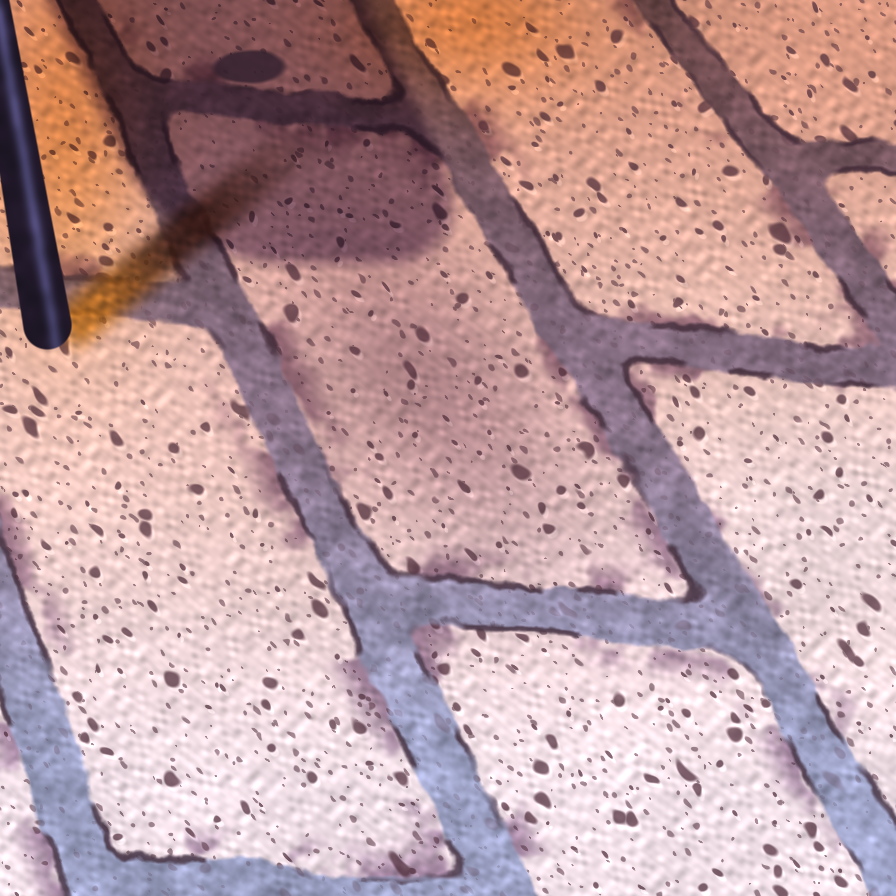
Write a WebGL 1 fragment shader that draws this texture.

```glsl
precision highp float;
// Worn brick paving in perspective, with sunlit mortar, a soft shadow and a thin metal leg.
uniform vec2 u_resolution;

float hash(vec2 p) {
  vec3 h = fract(p.xyx * 0.1031);
  h += dot(h, h.yzx + 33.33);
  return fract((h.x + h.y) * h.z);
}

float noise(vec2 p) {
  vec2 i = floor(p), f = fract(p);
  f = f * f * (3.0 - 2.0 * f);
  return mix(mix(hash(i), hash(i + vec2(1, 0)), f.x),
             mix(hash(i + vec2(0, 1)), hash(i + vec2(1, 1)), f.x), f.y);
}

float fbm(vec2 p) {
  float sum = 0.0, amp = 0.5;
  for (int i = 0; i < 4; i++) {
    sum += amp * noise(p);
    p = p * 2.03 + 17.3;
    amp *= 0.5;
  }
  return sum / 0.9375;
}

float smoothMin(float a, float b, float r) {
  float h = max(r - abs(a - b), 0.0) / r;
  return min(a, b) - h * h * r * 0.25;
}

// Scattered diagonal chips; density is the share of cells that hold one.
float pits(vec2 p, float cells, float density) {
  p += 0.25 / cells * (vec2(noise(p * cells * 2.0), noise(p * cells * 2.0 + 40.0)) - 0.5);
  vec2 q = vec2(p.x + p.y, p.y - p.x) * 0.707 * cells;
  vec2 base = floor(q);
  float mask = 0.0;
  for (int j = -1; j <= 1; j++) {
    for (int i = -1; i <= 1; i++) {
      vec2 cell = base + vec2(i, j);
      float size = hash(cell + 7.1);
      float radius = mix(0.09, 0.27, size * size);
      vec2 d = q - cell - vec2(hash(cell + 1.7), hash(cell + 3.9));
      float dist = length(d * vec2(mix(0.4, 0.9, hash(cell + 5.3)), 1.0));
      float chip = 1.0 - smoothstep(radius * 0.55, radius, dist);
      mask = max(mask, chip * step(hash(cell + 9.4), density));
    }
  }
  return mask;
}

// Signed distance to the joints: positive on a brick, negative in mortar.
float brickDistance(vec2 p) {
  float spacing = 0.322 + 0.132 * p.y;
  float lane = (p.x - 0.09 - 0.475 * p.y) / spacing;
  float depth = p.y - 0.09 * p.x - 0.09;
  float squeeze = 1.0 + 0.4 * depth;
  float row = 2.27 * depth / squeeze - 0.48 * mod(floor(lane), 2.0);
  float along = (abs(fract(lane + 0.5) - 0.5) - 0.08) * spacing * 0.9;
  float across = (abs(fract(row + 0.5) - 0.5) - 0.042) * squeeze * squeeze / 2.27;
  return smoothMin(along, across, 0.03);
}

float roundedBox(vec2 p, vec2 halfSize, float r) {
  vec2 q = abs(p) - halfSize + r;
  return length(max(q, 0.0)) + min(max(q.x, q.y), 0.0) - r;
}

// Returns position along the segment (0 to 1) and signed offset from it.
vec2 segmentFrame(vec2 p, vec2 a, vec2 b) {
  vec2 ab = b - a;
  return vec2(dot(p - a, ab) / dot(ab, ab), (ab.x * (p.y - a.y) - ab.y * (p.x - a.x)) / length(ab));
}

float glow(vec2 p, vec2 center, vec2 size) {
  vec2 d = (p - center) / size;
  return exp(-dot(d, d));
}

// Blend of three tones down the floor.
vec3 ramp(vec3 far, vec3 middle, vec3 near, float y) {
  return mix(mix(far, middle, smoothstep(0.0, 0.45, y)), near, smoothstep(0.4, 0.9, y));
}

void main() {
  vec2 p = gl_FragCoord.xy / u_resolution;
  p.y = 1.0 - p.y; // 0 at the far edge, 1 at the near edge
  float edge = 1.2 / min(u_resolution.x, u_resolution.y);
  float slant = p.x - 0.48 * p.y;

  // Ragged joint outlines
  vec2 warp = 0.018 * (vec2(fbm(p * 8.0), fbm(p * 8.0 + 30.0)) - 0.5);
  float d = brickDistance(p + warp) + 0.014 * (fbm(p * 38.0) - 0.5);
  float brick = smoothstep(-edge - 0.002, edge + 0.002, d);

  // Brick and mortar tones
  vec3 clay = ramp(vec3(0.83, 0.58, 0.49), vec3(0.92, 0.75, 0.71), vec3(0.95, 0.88, 0.91), p.y);
  clay = mix(clay, vec3(0.94, 0.87, 0.89), 0.7 * glow(p, vec2(0.95, 0.6), vec2(0.28, 0.17)));
  clay *= 0.94 + 0.14 * fbm(p * 9.0 + 5.0);
  clay *= mix(vec3(1.0), vec3(0.76, 0.70, 0.76), glow(vec2(slant, p.y), vec2(0.27, 0.42), vec2(0.15, 0.2)));
  float stain = smoothstep(0.53, 0.66, fbm(p * 13.0 + 60.0)) * (1.0 - smoothstep(0.0, 0.045, d));
  clay = mix(clay, clay * vec3(0.66, 0.58, 0.68), stain);
  vec3 mortar = ramp(vec3(0.43, 0.29, 0.30), vec3(0.53, 0.44, 0.52), vec3(0.62, 0.64, 0.78), p.y);
  mortar *= 0.75 + 0.5 * fbm(p * 34.0);
  vec3 color = mix(mortar, clay, brick);

  // Chips, embossed grain and dark broken edges
  vec2 light = vec2(0.0035, 0.005);
  float chips = max(pits(p, 32.0, 0.38), 0.75 * pits(p + 4.0, 68.0, 0.4));
  float rim = max(pits(p - light, 32.0, 0.38) - chips, 0.0);
  vec2 grainPos = vec2(p.x + p.y, 1.5 * (p.y - p.x)) * 75.0;
  float grain = noise(grainPos) - noise(grainPos + vec2(0.6, 0.2));
  color *= 1.0 + grain * 0.24;
  color = mix(color, vec3(0.30, 0.17, 0.22), chips * mix(0.25, 0.72, brick));
  color += rim * 0.10 * brick;
  float crack = (1.0 - smoothstep(0.001, 0.006, abs(d + 0.002))) * smoothstep(0.42, 0.62, noise(p * 24.0 + 8.0));
  color = mix(color, vec3(0.24, 0.15, 0.20), crack * 0.75);

  // Warm lamp light and the rounded shadow
  float warm = glow(p, vec2(0.52, 0.02), vec2(0.14, 0.09)) + glow(p, vec2(0.07, 0.15), vec2(0.09, 0.2));
  color *= mix(vec3(1.0), vec3(1.0, 0.84, 0.56), min(warm, 1.0));
  float shadowDist = roundedBox(vec2(slant - 0.23, p.y + 0.1), vec2(0.18, 0.395), 0.12);
  float shadow = 1.0 - smoothstep(-0.015, 0.012, shadowDist);
  color *= mix(vec3(1.0), vec3(0.60, 0.54, 0.66), shadow);
  float blot = length((p - vec2(0.28, 0.076) + warp) / vec2(0.043, 0.019));
  color = mix(color, vec3(0.20, 0.13, 0.18), 0.85 * (1.0 - smoothstep(0.8, 1.05, blot)));

  // Amber streak beside the leg, darkest in its middle
  vec2 streak = segmentFrame(p, vec2(0.08, 0.365), vec2(0.37, 0.13));
  float streakMask = (1.0 - smoothstep(0.008, 0.04, abs(streak.y)))
    * smoothstep(-0.08, 0.02, streak.x) * (1.0 - smoothstep(0.45, 1.0, streak.x));
  vec3 amber = mix(vec3(0.80, 0.47, 0.13), vec3(0.23, 0.10, 0.07), smoothstep(0.05, 0.42, streak.x));
  color = mix(color, amber * (0.9 + grain * 0.4), streakMask * 0.85);

  // Tapered metal leg with a cool highlight
  vec2 footTop = vec2(-0.010, 0.0), foot = vec2(0.053, 0.363);
  vec2 leg = segmentFrame(p, footTop, foot);
  float along = clamp(leg.x, 0.0, 1.0);
  float legDist = length(p - mix(footTop, foot, along)) - mix(0.020, 0.027, along);
  vec3 metal = vec3(0.12, 0.09, 0.15) + vec3(0.16, 0.17, 0.27) * glow(vec2(leg.y), vec2(-0.006), vec2(0.010));
  metal *= 0.8 + 0.4 * noise(p * 60.0);
  color = mix(metal, color, smoothstep(-edge, edge, legDist));

  gl_FragColor = vec4(clamp(color, 0.0, 1.0), 1.0);
}
```
